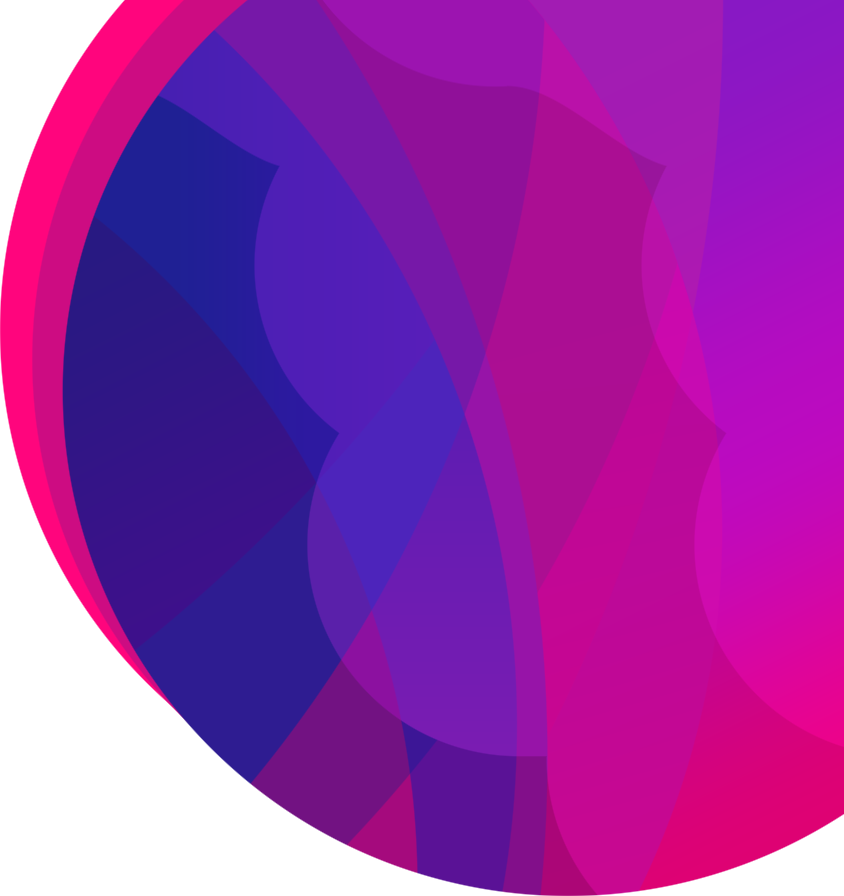
Write a WebGL 2 fragment shader that draws this background.

```glsl
#version 300 es
precision highp float;
// A large disc of overlapping translucent bands, from navy through violet to pink.
// Wide circles cut the bands, two scalloped clouds shade them, and two offset
// discs behind leave a pink crescent on the left.
uniform vec2 u_resolution;
out vec4 fragColor;

// Coverage of a signed distance, softened over about one pixel.
float cover(float d) {
    return clamp(0.5 - d * u_resolution.y / 1.4, 0.0, 1.0);
}

float disc(vec2 p, vec2 center, float radius) {
    return cover(length(p - center) - radius);
}

vec3 rgb(float r, float g, float b) {
    return vec3(r, g, b) / 255.0;
}

// Cloud with a wavy upper lobe and three scallops down its left side.
float cloud(vec2 p) {
    float dx = p.x - 0.121;
    float lobe = -0.1445 + sqrt(max(0.0581 - dx * dx, 0.0));
    float wave = 0.096 + 0.093 * smoothstep(0.134, 0.336, p.x);
    float d = 0.8 * (p.y - (p.x < 0.134 ? lobe : wave));
    d = min(d, length(p - vec2(0.517, 0.296)) - 0.233);
    d = min(d, length(p - vec2(0.579, 0.608)) - 0.236);
    d = min(d, length(p - vec2(0.844, 0.846)) - 0.234);
    d = min(d, max(0.579 - p.x, p.y - 0.844));
    return cover(min(d, 0.844 - p.x));
}

void main() {
    // Height is one unit, with y running downward.
    vec2 p = vec2(gl_FragCoord.x, u_resolution.y - gl_FragCoord.y) / u_resolution.y;

    // Bands bulging to the right: inner to outer, then the slanted ones.
    float deep = disc(p, vec2(-0.491, 0.990), 0.957);
    float inner = disc(p, vec2(-0.484, 0.810), 1.061);
    float middle = disc(p, vec2(-0.906, 0.846), 1.517);
    float outer = disc(p, vec2(-0.112, 0.592), 0.918);
    float slantA = disc(p, vec2(-0.982, -0.703), 1.823);
    float slantB = disc(p, vec2(-0.823, -0.039), 1.432);
    float slantC = disc(p, vec2(-0.729, -0.121), 1.542);
    float slantD = disc(p, vec2(-1.016, 0.0), 1.823);
    float nearCloud = cloud(p);
    float farCloud = cloud(p - vec2(0.432, 0.0));

    // Violet to pink gradient on the right.
    float t = p.x * 0.5 + p.y;
    vec3 col = mix(rgb(136.0, 24.0, 196.0), rgb(188.0, 10.0, 192.0), smoothstep(0.40, 0.98, t));
    col = mix(col, rgb(242.0, 2.0, 132.0), smoothstep(0.90, 1.40, t));

    // Magenta bands.
    col = mix(col, rgb(180.0, 30.0, 168.0), 0.6 * slantD * (1.0 - outer));
    vec3 magenta = mix(rgb(206.0, 11.0, 174.0), rgb(214.0, 8.0, 168.0), slantD);
    magenta += vec3(0.08, 0.0, -0.03) * (p.y - 0.6);
    col = mix(col, magenta, 0.85 * outer);
    col = mix(col, rgb(185.0, 18.0, 168.0), 0.92 * slantC * outer);
    col = mix(col, rgb(156.0, 20.0, 176.0), slantB * outer);
    col *= mix(vec3(0.92, 0.8, 0.87), vec3(1.0), farCloud);

    // Purple strip between the two inner arcs.
    col = mix(col, mix(rgb(151.0, 20.0, 168.0), rgb(118.0, 24.0, 168.0), slantB), middle);
    col *= mix(vec3(0.86, 0.75, 0.82), vec3(1.0), nearCloud);

    // Blue area inside the cloud.
    vec3 lit = mix(rgb(84.0, 30.0, 184.0), rgb(77.0, 36.0, 187.0), 1.0 - slantA);
    lit += vec3(0.22, -0.02, 0.1) * (p.x - 0.42) * slantA;
    lit = mix(rgb(110.0, 28.0, 178.0) + vec3(0.3, 0.0, 0.0) * (p.y - 0.68), lit, slantB);
    vec3 litDeep = mix(rgb(140.0, 17.0, 160.0), rgb(90.0, 32.0, 170.0), slantB);
    lit = mix(lit, litDeep, deep);

    // Navy area outside it.
    vec3 dark = mix(rgb(90.0, 18.0, 150.0), rgb(60.0, 22.0, 150.0), slantC);
    vec3 navy = mix(rgb(31.0, 32.0, 148.0), rgb(45.0, 25.0, 160.0), smoothstep(0.18, 0.36, p.x));
    dark = mix(dark, navy, slantB);
    vec3 darkDeep = mix(rgb(165.0, 10.0, 125.0), rgb(114.0, 18.0, 130.0), slantC);
    darkDeep = mix(darkDeep, rgb(46.0, 28.0, 145.0), slantB);
    vec3 indigo = mix(rgb(40.0, 25.0, 130.0), rgb(62.0, 16.0, 139.0), smoothstep(0.3, 0.85, t));
    darkDeep = mix(darkDeep, indigo, slantA);
    dark = mix(dark, darkDeep, deep);
    col = mix(col, mix(dark, lit, nearCloud), inner);

    // White ground, two crescents, then the banded disc.
    vec3 scene = vec3(1.0);
    scene = mix(scene, rgb(255.0, 5.0, 125.0), disc(p, vec2(0.556, 0.368), 0.556));
    scene = mix(scene, rgb(205.0, 12.0, 130.0), disc(p, vec2(0.596, 0.401), 0.560));
    scene = mix(scene, col, disc(p, vec2(0.634, 0.436), 0.564));
    fragColor = vec4(scene, 1.0);
}
```
